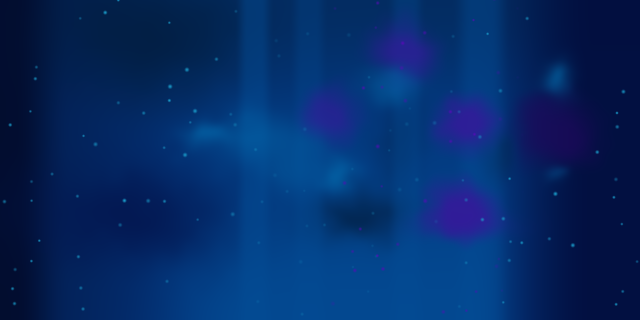
Reproduce this background procedurally as a Shadertoy shader.

```glsl
// Deep blue underwater haze with soft light shafts, violet blooms and drifting specks.

const vec3 NAVY = vec3(0.008, 0.050, 0.185);
const vec3 RIGHT_NAVY = vec3(0.008, 0.055, 0.245);
const vec3 BLUE = vec3(0.012, 0.190, 0.460);
const vec3 AZURE = vec3(0.010, 0.300, 0.585);
const vec3 TEAL = vec3(0.010, 0.145, 0.315);
const vec3 INDIGO = vec3(0.012, 0.085, 0.310);
const vec3 VIOLET = vec3(0.195, 0.105, 0.600);
const vec3 CYAN = vec3(0.015, 0.440, 0.700);
const vec3 SPECK_CYAN = vec3(0.10, 0.62, 0.80);
const vec3 SPECK_VIOLET = vec3(0.34, 0.04, 0.72);
const float SPECK_CELL = 0.070;
const float SPECK_RADIUS = 0.0090;
const float WARP = 0.050;

// Soft spots: centre xy, radii zw
const vec4 BLOOMS[5] = vec4[5](
    vec4(1.268, 0.835, 0.125, 0.115), vec4(1.034, 0.635, 0.115, 0.115),
    vec4(1.458, 0.604, 0.120, 0.105), vec4(1.740, 0.589, 0.150, 0.140),
    vec4(1.445, 0.335, 0.125, 0.110));
const float BLOOM_POWER[5] = float[5](0.75, 0.68, 0.90, 0.70, 0.95);

const vec4 GLOWS[7] = vec4[7](
    vec4(0.645, 0.565, 0.080, 0.045), vec4(0.800, 0.560, 0.100, 0.085),
    vec4(0.930, 0.500, 0.110, 0.090), vec4(1.070, 0.455, 0.055, 0.045),
    vec4(1.224, 0.727, 0.070, 0.038), vec4(1.753, 0.753, 0.046, 0.046),
    vec4(1.747, 0.440, 0.026, 0.026));
const float GLOW_POWER[7] = float[7](0.55, 0.38, 0.28, 0.55, 0.45, 0.58, 0.28);

// Light shafts: centre x, half width, strength
const vec3 SHAFTS[4] = vec3[4](
    vec3(0.795, 0.050, 0.45), vec3(0.965, 0.050, 0.28),
    vec3(1.270, 0.050, 0.32), vec3(1.505, 0.075, 0.42));

float hash(vec2 p) {
    p = fract(p * vec2(0.1031, 0.1173));
    p += dot(p, p.yx + 33.33);
    return fract((p.x + p.y) * p.x * 17.13);
}

float noise(vec2 p) {
    vec2 i = floor(p), f = fract(p);
    f = f * f * (3.0 - 2.0 * f);
    return mix(mix(hash(i), hash(i + vec2(1, 0)), f.x),
               mix(hash(i + vec2(0, 1)), hash(i + vec2(1, 1)), f.x), f.y);
}

float spot(vec2 p, vec4 s) {
    vec2 d = (p - s.xy) / s.zw;
    return exp(-dot(d, d));
}

// Flatter core than spot, with a wide soft rim
float bloom(vec2 p, vec4 s) {
    return 1.0 - smoothstep(0.20, 1.25, length((p - s.xy) / s.zw));
}

// One speck per occupied grid cell
float specks(vec2 p, float seed, float density) {
    vec2 id = floor(p / SPECK_CELL);
    vec2 key = id + seed;
    vec2 offset = 0.15 + 0.7 * vec2(hash(key + 11.0), hash(key + 47.0));
    float d = length(p - (id + offset) * SPECK_CELL);
    float size = SPECK_RADIUS * mix(0.65, 1.1, hash(key + 83.0));
    return step(hash(key), density) * (1.0 - smoothstep(0.0, size, d))
         * mix(0.45, 1.0, hash(key + 29.0));
}

void mainImage(out vec4 fragColor, in vec2 fragCoord) {
    vec2 p = fragCoord / iResolution.y;
    p.x += 1.0 - 0.5 * iResolution.x / iResolution.y;
    vec2 q = p + WARP * (vec2(noise(p * 9.0), noise(p * 9.0 + 37.0)) - 0.5)
               + 0.4 * WARP * (vec2(noise(p * 22.0), noise(p * 22.0 + 71.0)) - 0.5);

    // Water: dark sides, bright middle, lit floor
    float center = smoothstep(0.35, 0.80, p.x) * (1.0 - smoothstep(1.45, 1.70, p.x));
    float lower = 1.0 - smoothstep(0.0, 0.75, p.y);
    vec3 col = mix(BLUE, AZURE, center * (0.25 + 0.60 * lower));
    col = mix(col, TEAL, 0.60 * smoothstep(0.60, 1.0, p.y));
    float leftLight = 0.50 * smoothstep(0.05, 0.22, p.x) + 0.50 * smoothstep(0.0, 0.65, p.x);
    col = mix(NAVY, col, leftLight);
    col = mix(col, RIGHT_NAVY, 0.95 * smoothstep(1.50, 1.85, p.x));

    // Shadowed patches
    col = mix(col, INDIGO, 0.85 * spot(q, vec4(0.42, 0.33, 0.30, 0.15)));
    col = mix(col, TEAL * 0.75, 0.75 * spot(q, vec4(0.48, 0.88, 0.28, 0.20)));
    col = mix(col, TEAL * 0.9, 0.80 * spot(q, vec4(1.12, 0.32, 0.14, 0.075)));
    col = mix(col, TEAL * 1.2, 0.65 * spot(q, vec4(1.25, 0.56, 0.07, 0.15)));
    col = mix(col, TEAL, 0.60 * spot(q, vec4(1.56, 0.505, 0.05, 0.06)));

    // Vertical shafts
    for (int i = 0; i < 4; i++) {
        float d = abs(p.x - SHAFTS[i].x) / SHAFTS[i].y;
        float shaft = 1.0 - smoothstep(0.4, 1.25, d);
        col = mix(col, AZURE, SHAFTS[i].z * shaft);
    }

    // Violet blooms and cyan glows
    for (int i = 0; i < 5; i++) {
        vec3 tint = i == 3 ? VIOLET * vec3(0.60, 0.30, 0.60) : VIOLET;
        col = mix(col, tint, BLOOM_POWER[i] * bloom(q, BLOOMS[i]));
    }
    col = mix(col, VIOLET, 0.50 * spot(q, vec4(1.445, 0.29, 0.13, 0.04)));
    for (int i = 0; i < 7; i++) col = mix(col, CYAN, GLOW_POWER[i] * spot(q, GLOWS[i]));

    // Drifting specks, cyan toward the sides and violet in the middle
    float sides = 1.0 - smoothstep(0.60, 0.85, p.x) * (1.0 - smoothstep(1.4, 1.55, p.x));
    float middle = smoothstep(1.0, 1.1, p.x) * (1.0 - smoothstep(1.5, 1.65, p.x));
    col = mix(col, SPECK_CYAN, specks(p, 5.0, 0.28) * mix(0.30, 0.95, sides));
    col = mix(col, SPECK_VIOLET, specks(p + 0.03, 131.0, 0.28) * 0.80 * middle);

    fragColor = vec4(col, 1.0);
}
```
